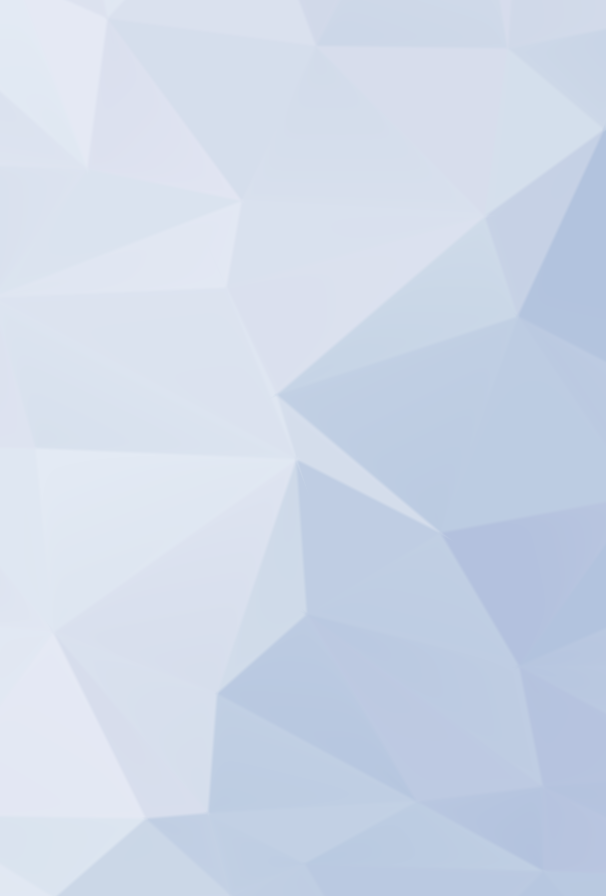
This background is drawn by a WebGL 2 fragment shader. Its source:

```glsl
#version 300 es
precision highp float;
// Pale blue low-poly backdrop: a staggered, jittered lattice is cut into
// triangles, each tinted from a broad diagonal light-to-dark field plus a
// random tone shift and a soft linear gradient of its own.

uniform vec2 u_resolution;
out vec4 fragColor;

const vec2 GRID = vec2(3.6, 6.0);      // lattice cells across the canvas
const float JITTER = 0.76;             // vertex scatter, in cells
const float EDGE_SOFTNESS = 0.0026;    // in canvas heights
const float TONE_SPREAD = 0.26;        // random tone range between facets
const float GRADIENT_SLOPE = 0.9;      // steepest tone change inside a facet
const vec3 PALE = vec3(0.895, 0.915, 0.957);
const vec3 MIST = vec3(0.820, 0.857, 0.916);
const vec3 DUSK = vec3(0.698, 0.762, 0.869);
const vec3 HUE_TILT = vec3(-0.012, 0.008, -0.002);

// Integer hash giving three values in 0..1
vec3 hash3(ivec3 id) {
    uvec3 v = uvec3(id + 64) * 1664525u + 1013904223u;
    v.x += v.y * v.z;
    v.y += v.z * v.x;
    v.z += v.x * v.y;
    v ^= v >> 16u;
    v.x += v.y * v.z;
    v.y += v.z * v.x;
    v.z += v.x * v.y;
    return vec3(v >> 8u) / 16777216.0;
}

float cross2(vec2 a, vec2 b) {
    return a.x * b.y - a.y * b.x;
}

float signedArea(vec2 a, vec2 b, vec2 c) {
    return 0.5 * cross2(b - a, c - a);
}

// Distance to the left of the line a-b
float leftOf(vec2 p, vec2 a, vec2 b) {
    return cross2(b - a, p - a) / max(length(b - a), 1e-5);
}

// Scattered lattice vertex; rows grow taller toward the top
vec2 meshVertex(ivec2 id, vec2 extent) {
    vec2 stagger = vec2(0.5 * float(id.y & 1), 0.0);
    vec2 scatter = (hash3(ivec3(id, 7)).xy - 0.5) * JITTER;
    vec2 v = (vec2(id) + stagger + scatter) / GRID;
    v.y *= 0.75 + 0.25 * v.y;
    return v * extent;
}

// Broad tone field: 0 is pale, 1 is dusk
float toneField(vec2 uv) {
    float sideways = 0.32 * smoothstep(0.0, 1.0, uv.x);
    float lowerRight = 0.5 * smoothstep(-0.1, 0.22, 0.9 * uv.x - uv.y);
    return 0.1 + sideways + lowerRight;
}

vec3 toneColor(float tone) {
    vec3 color = mix(PALE, MIST, clamp(tone / 0.4, 0.0, 1.0));
    return mix(color, DUSK, clamp((tone - 0.4) / 0.6, 0.0, 1.0));
}

// Colour of one facet, premultiplied by its soft coverage at p
vec4 facet(vec2 p, vec2 a, vec2 b, vec2 c, ivec3 id, vec2 extent, float softness) {
    float inside = min(leftOf(p, a, b), min(leftOf(p, b, c), leftOf(p, c, a)));
    float coverage = smoothstep(-softness, softness, inside);
    if (coverage <= 0.0) return vec4(0.0);

    vec3 rnd = hash3(id);
    vec2 center = (a + b + c) / 3.0;
    float angle = 6.2832 * rnd.y;
    vec2 direction = vec2(cos(angle), sin(angle));

    float tone = toneField(clamp(center / extent, 0.0, 1.0));
    tone += (rnd.x - 0.5) * TONE_SPREAD;
    tone += dot(p - center, direction) * GRADIENT_SLOPE * rnd.z * rnd.z;
    tone -= 0.035 * rnd.z * exp(-max(inside, 0.0) / 0.006);   // faint pale rim
    vec3 color = toneColor(tone) + HUE_TILT * (fract(rnd.x * 37.0) - 0.5);
    return vec4(color, 1.0) * coverage;
}

void main() {
    vec2 extent = vec2(u_resolution.x / u_resolution.y, 1.0);
    vec2 p = gl_FragCoord.xy / u_resolution.y;
    float softness = max(EDGE_SOFTNESS, 0.75 / u_resolution.y);

    vec4 sum = vec4(0.0);
    for (int row = -1; row <= 6; row++) {
        for (int col = -1; col <= 3; col++) {
            ivec2 cell = ivec2(col, row);
            vec2 a = meshVertex(cell, extent);
            vec2 b = meshVertex(cell + ivec2(1, 0), extent);
            vec2 c = meshVertex(cell + ivec2(1, 1), extent);
            vec2 d = meshVertex(cell + ivec2(0, 1), extent);

            // Split along the diagonal that leaves the fuller triangles
            float splitAC = min(signedArea(a, b, c), signedArea(a, c, d));
            float splitBD = min(signedArea(a, b, d), signedArea(b, c, d));
            bool useAC = splitAC > splitBD;
            sum += facet(p, a, b, useAC ? c : d, ivec3(cell, 1), extent, softness);
            sum += facet(p, useAC ? a : b, c, d, ivec3(cell, 2), extent, softness);
        }
    }
    fragColor = vec4(sum.rgb / max(sum.a, 1e-4), 1.0);
}
```
